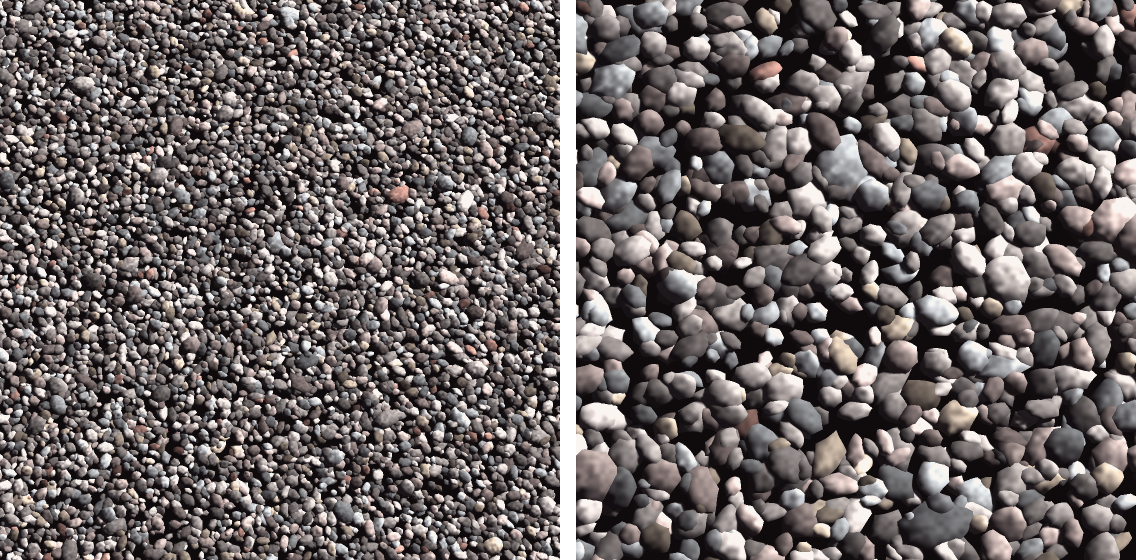
Left: the whole. Right: its middle third, enlarged.
Give the GLSL for this texture, as a Shadertoy shader.

```glsl
#define DENSITY 49.0      // stones across the canvas
#define PERSPECTIVE 0.16  // shrink toward the top edge
#define ANGULARITY 0.75   // 0 = round, 1 = polygonal
#define SUN_POWER 1.12
#define SUN_DIR normalize(vec3(0.56, 0.50, 0.58))
#define SHADOW_STEPS 4
#define SAMPLES 2         // antialiasing grid per axis
#define TAU 6.2831853

struct Stone {
    float height;
    vec2 slope;
    vec2 seed;
};

vec4 hash4(vec2 p) {
    vec4 q = fract(p.xyxy * vec4(0.1031, 0.1030, 0.0973, 0.1099));
    q += dot(q, q.wzxy + 33.33);
    return fract((q.xxyz + q.yzzw) * q.zywx);
}

float noise(vec2 p) {
    vec2 i = floor(p), f = fract(p);
    f = f * f * (3.0 - 2.0 * f);
    float low = mix(hash4(i).x, hash4(i + vec2(1, 0)).x, f.x);
    float high = mix(hash4(i + vec2(0, 1)).x, hash4(i + vec2(1, 1)).x, f.x);
    return mix(low, high, f.y);
}

// Highest stone over a point: chips, pebbles and a few large pebbles
Stone topStone(vec2 p) {
    Stone top = Stone(-0.15, vec2(0.0), vec2(0.0));
    for (int layer = 0; layer < 3; layer++) {
        float size = layer == 0 ? 0.66 : layer == 1 ? 1.0 : 1.6;
        float share = layer == 0 ? 0.85 : layer == 1 ? 0.95 : 0.09;
        vec2 grid = p / size + 17.3 * float(layer);
        for (int k = 0; k < 9; k++) {
            vec2 cell = floor(grid) + vec2(k % 3 - 1, k / 3 - 1);
            vec2 seed = cell + 271.0 * float(layer) + 100.0;
            vec4 place = hash4(seed);
            vec2 offset = grid - cell - 0.5 - 0.8 * (place.xy - 0.5);
            if (place.z > share || dot(offset, offset) > 1.0) continue;

            // Stretched, turned, rounded polygon outline
            vec4 form = hash4(seed.yx + 53.7);
            float c = cos(TAU * form.x), s = sin(TAU * form.x);
            mat2 turn = mat2(c, -s, s, c);
            float stretch = mix(1.0, 1.35, form.z);
            vec2 axes = mix(0.35, 0.57, form.y) * vec2(stretch, 1.0 / stretch);
            vec2 q = offset * turn / axes;
            float angle = atan(q.y, q.x + 1e-5);
            angle += 0.4 * sin(angle + TAU * form.w);
            float side = TAU / floor(4.0 + 3.0 * place.w);
            float corner = cos(mod(angle, side) - 0.5 * side);
            float edge = length(q) * mix(1.0, corner, ANGULARITY);
            if (edge >= 1.0) continue;

            // Flattened dome with a random tilt
            vec2 tilt = 0.7 * (form.wz - 0.5);
            float dome = 0.42 * sqrt(1.0 - edge * edge * edge);
            float height = sqrt(size) * (dome + dot(tilt, offset) * -0.4)
                         + 0.42 * place.w + 0.22 * (size - 1.0);
            if (height > top.height) {
                vec2 outward = normalize(turn * (q / axes) + 1e-5);
                top = Stone(height, outward * edge * edge * 1.4 + tilt, seed);
            }
        }
    }
    return top;
}

float sunlight(vec2 p, float height) {
    float lit = 1.0;
    float rise = SUN_DIR.z / length(SUN_DIR.xy);
    for (int i = 1; i <= SHADOW_STEPS; i++) {
        float reach = 0.07 * float(i) + 0.03 * float(i * i);
        float blocker = topStone(p + normalize(SUN_DIR.xy) * reach).height;
        lit = min(lit, 1.0 - smoothstep(0.0, 0.12, blocker - height - reach * rise));
    }
    return lit;
}

vec3 stoneColor(vec2 seed) {
    vec4 pick = hash4(seed + 19.1);
    vec3 tint = vec3(1.0, 0.975, 0.94);                       // warm grey
    if (pick.y > 0.50) tint = vec3(1.0, 0.92, 0.88);          // pinkish brown
    if (pick.y > 0.72) tint = vec3(0.95, 0.99, 0.99);         // cool grey
    if (pick.y > 0.90) tint = vec3(1.0, 0.93, 0.82);          // sand
    if (pick.y > 0.98) tint = vec3(0.90, 0.70, 0.63);         // rust
    return tint * mix(0.42, 1.14, pow(pick.x, 1.35));
}

vec3 gravel(vec2 p) {
    Stone stone = topStone(p);
    if (stone.height < -0.1) return vec3(0.06, 0.045, 0.05);
    vec2 grain = vec2(noise(p * 5.0), noise(p * 5.0 + 40.0)) - 0.5;
    vec3 normal = normalize(vec3(stone.slope + 0.45 * grain, 1.0));
    vec3 albedo = stoneColor(stone.seed) * (0.88 + 0.24 * noise(p * 7.0 + 90.0));
    float diffuse = max(dot(normal, SUN_DIR), 0.0);
    float sun = diffuse > 0.0 ? diffuse * sunlight(p, stone.height) : 0.0;
    vec3 ambient = vec3(0.035, 0.02, 0.028) + albedo * vec3(0.075, 0.07, 0.078);
    return min(ambient + albedo * sun * SUN_POWER, vec3(0.98, 0.96, 0.94));
}

void mainImage(out vec4 fragColor, in vec2 fragCoord) {
    vec3 color = vec3(0.0);
    for (int k = 0; k < SAMPLES * SAMPLES; k++) {
        vec2 shift = (vec2(k % SAMPLES, k / SAMPLES) + 0.5) / float(SAMPLES) - 0.5;
        vec2 uv = (fragCoord + shift) / iResolution.y;
        vec2 p = (uv - vec2(0.5, 0.0)) * (1.0 + PERSPECTIVE * (uv.y - 0.5));
        color += gravel(p * DENSITY + 60.0);
    }
    fragColor = vec4(color / float(SAMPLES * SAMPLES), 1.0);
}
```
